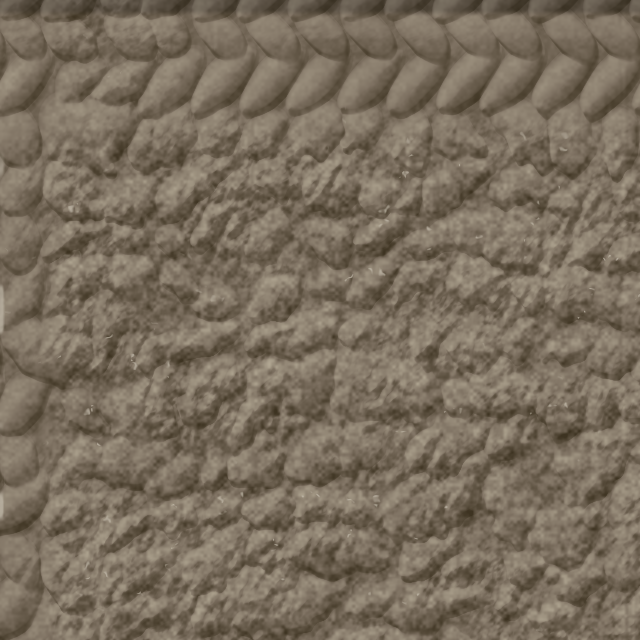
Give the GLSL for this texture, as a WebGL 2 fragment shader.

```glsl
#version 300 es
precision highp float;
// Weathered brown relief: overlapping rows of slanted lumps, neat at the top and rough below.

uniform vec2 u_resolution;
out vec4 outColor;

const vec2 CELLS = vec2(13.0, 12.0);       // lumps across, rows up
const vec2 LIGHT_DIR = vec2(-0.45, 0.89);  // towards the light
const float SLOPE_STEP = 0.065;            // in cells
const float SHADOW_REACH = 0.2;            // in cells
const float LIFT = 0.34;                   // raises the lower end of each lump
const float BLEND = 0.10;                  // softens the joints between lumps
const float GRAIN = 0.46;
const float WARP = 0.6;
const float FLECK_GRID = 95.0;
const float FLECK_RARITY = 0.975;
const float TOP_BAND = 0.98;
const float SEAM_X = 0.975;

const vec3 CREVICE = vec3(0.24, 0.20, 0.13);
const vec3 BODY = vec3(0.49, 0.44, 0.38);
const vec3 CREST = vec3(0.70, 0.66, 0.58);
const vec3 FLECK = vec3(0.78, 0.75, 0.69);

float hash(vec2 p) {
    return fract(sin(dot(p, vec2(127.1, 311.7))) * 43758.5453);
}

float noise(vec2 p) {
    vec2 i = floor(p), f = fract(p);
    f = f * f * (3.0 - 2.0 * f);
    return mix(mix(hash(i), hash(i + vec2(1, 0)), f.x),
               mix(hash(i + vec2(0, 1)), hash(i + 1.0), f.x), f.y);
}

float softMax(float a, float b, float k) {
    float t = max(k - abs(a - b), 0.0) / k;
    return max(a, b) + 0.25 * k * t * t;
}

// Crumbly noise: rounded grains parted by creases
float crumbs(vec2 p) {
    float sum = 0.0, amp = 0.5;
    for (int i = 0; i < 3; i++) {
        float n = 2.0 * noise(p) - 1.0;
        sum += amp * sqrt(n * n + 0.01);
        p = mat2(1.5, 1.1, -1.1, 1.5) * p + 7.3;
        amp *= 0.55;
    }
    return sum;
}

// 0 in the neat top rows and the left column, 1 in the worn field
float roughness(vec2 cellPos) {
    vec2 uv = cellPos / CELLS;
    float worn = 1.0 - smoothstep(0.74, 0.86, uv.y);
    worn = max(worn, 0.4 * (1.0 - smoothstep(0.12, 0.42, uv.x)));
    return worn * mix(0.3, 1.0, smoothstep(0.06, 0.11, uv.x));
}

// Height of one lump at q, zero outside it
float lump(vec2 q, vec2 id) {
    float rough = roughness(id + 0.5);
    vec2 rnd = vec2(hash(id), hash(id + 37.0));
    float sizeRnd = hash(id + 71.0);
    vec2 d = q - id - 0.5 - (rnd - 0.5) * mix(vec2(0.2, 0.1), vec2(0.6, 0.3), rough);
    float neatSlant = mod(id.y, 2.0) > 0.5 ? -0.45 : 0.7;
    float slant = mix(neatSlant, (hash(id + 13.0) - 0.25) * 1.3, rough);
    vec2 worn = mix(vec2(0.38, 0.42), vec2(0.82, 0.68), sizeRnd * sizeRnd);
    vec2 radius = mix(vec2(0.47, 0.7), worn, rough);
    vec2 e = vec2(d.x - slant * d.y, d.y) / radius;
    float inside = 1.0 - dot(e, e);
    if (inside <= 0.0) return 0.0;
    float dome = pow(inside, 0.65) * mix(0.6, 0.8, sizeRnd);
    return max(0.0, dome - LIFT * d.y * smoothstep(0.0, 0.25, inside));
}

float height(vec2 q) {
    float rough = roughness(q);
    vec2 bend = vec2(noise(q * 1.1 + 5.0), noise(q * 0.6 + 19.0)) - 0.5;
    vec2 ripple = vec2(noise(q * 4.0 + 31.0), noise(q * 4.0 + 57.0)) - 0.5;
    vec2 w = q + rough * (WARP * vec2(1.0, 1.5) * bend + 0.26 * ripple);
    vec2 base = floor(w);
    float h = 0.16 * rough;
    for (int y = -1; y <= 1; y++)
        for (int x = -2; x <= 2; x++)
            h = softMax(h, lump(w, base + vec2(x, y)), BLEND);
    // Grain drawn out along the slant of the lumps, uneven from place to place
    vec2 fibre = vec2(q.x - 0.5 * q.y, q.y * 0.8);
    float uneven = mix(0.3, 1.5, smoothstep(0.2, 0.8, noise(q * 0.9 + 83.0)));
    return h + GRAIN * uneven * mix(0.15, 1.0, rough) * crumbs(fibre * 3.4);
}

// Small pale grit, scattered in patches, and worn chips on the left edge
float flecks(vec2 uv, float rough) {
    vec2 g = uv * FLECK_GRID + 1.2 * vec2(noise(uv * 130.0), noise(uv * 130.0 + 40.0));
    vec2 id = floor(g);
    float size = mix(0.3, 0.6, hash(id + 3.0));
    float grit = 1.0 - smoothstep(0.05, size, length(fract(g) - 0.5));
    grit *= step(FLECK_RARITY, hash(id)) * smoothstep(0.35, 0.65, noise(uv * 9.0)) * rough;
    float chips = smoothstep(0.55, 0.75, noise(vec2(uv.x * 60.0, uv.y * 24.0)));
    chips *= 1.0 - smoothstep(0.003, 0.009, uv.x);
    chips *= smoothstep(0.08, 0.16, uv.y) * (1.0 - smoothstep(0.72, 0.78, uv.y));
    return 0.65 * max(grit, chips);
}

void main() {
    vec2 uv = gl_FragCoord.xy / u_resolution;
    vec2 q = uv * CELLS;
    q.y += 0.24 * smoothstep(0.92, TOP_BAND, uv.y);  // the top row is shorter

    // Relief lighting, cast shadow and dark gaps
    float toLight = height(q + LIGHT_DIR * SLOPE_STEP);
    float away = height(q - LIGHT_DIR * SLOPE_STEP);
    float level = 0.5 * (toLight + away);
    float lit = (away - toLight) / (2.0 * SLOPE_STEP);
    lit /= 1.0 + abs(lit);
    float shadow = smoothstep(0.1, 0.6, height(q + LIGHT_DIR * SHADOW_REACH) - level);
    float gap = 1.0 - smoothstep(0.1, 0.55, level);
    float rough = roughness(q);
    float tone = 0.51 + 0.30 * lit - 0.14 * shadow - 0.09 * gap;

    // Stains, fine grit and the pale seam
    tone += 0.10 * (noise(uv * 14.0) - 0.5);
    float fine = noise(uv * 110.0) + noise(uv * 190.0 + 11.0) - 1.0;
    tone += mix(0.08, 0.24, rough) * fine;
    tone += 0.12 * (1.0 - smoothstep(0.0, 0.006, abs(uv.x - SEAM_X))) * noise(uv * 30.0);
    tone = clamp(tone, 0.0, 1.0);

    // Colour, flecks and the dim strip along the top
    vec3 color = mix(CREVICE, BODY, min(tone * 2.0, 1.0));
    color = mix(color, CREST, max(tone * 2.0 - 1.0, 0.0));
    color = mix(color, FLECK, flecks(uv, rough));
    color *= 1.0 - 0.2 * smoothstep(TOP_BAND - 0.006, TOP_BAND + 0.006, uv.y);
    outColor = vec4(color, 1.0);
}
```
